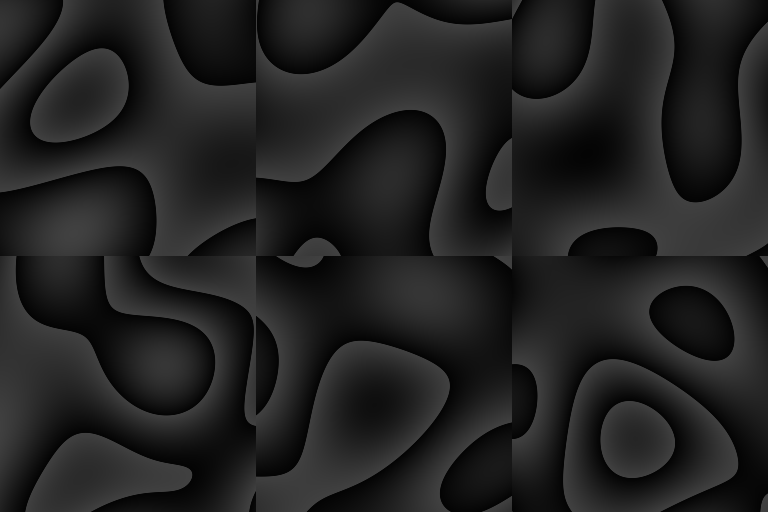
Give the GLSL for this pattern, as a Shadertoy shader.

```glsl
const vec2  TILE_COUNT = vec2(3.0, 2.0);
const int   WAVE_COUNT = 7;
const float WAVE_AMPLITUDE = 0.27;
const float MIN_FREQUENCY = 4.0;    // radians per tile
const float MAX_FREQUENCY = 10.5;
const float EDGE_PIXELS = 1.0;
const vec3  DARK_GRAY = vec3(0.014);
const vec3  LIGHT_GRAY = vec3(0.255);
const float PI = 3.14159265;

vec3 hash3(vec3 p) {
    p = fract(p * vec3(0.1031, 0.1030, 0.0973) + 0.37);
    p += dot(p, p.yxz + 33.33);
    return fract((p.xxy + p.yxx) * p.zyx);
}

// Layered sines: xy is the gradient, z is the height
vec3 waveField(vec2 p, vec2 tile) {
    vec3 field = vec3(0.0, 0.0, hash3(vec3(tile, 91.0)).x);
    for (int i = 0; i < WAVE_COUNT; i++) {
        vec3 rnd = hash3(vec3(tile * 17.0 + 5.0, float(i) * 7.0 + 3.0));
        float angle = PI * (float(i) + rnd.x) / float(WAVE_COUNT);
        vec2 wave = vec2(cos(angle), sin(angle))
                  * mix(MIN_FREQUENCY, MAX_FREQUENCY, rnd.y);
        float phase = dot(p, wave) + 2.0 * PI * rnd.z;
        field += WAVE_AMPLITUDE * vec3(wave * cos(phase), sin(phase));
    }
    return field;
}

// Rising ramp whose drop is softened over the given width
float smoothSaw(float height, float width) {
    float ramp = fract(height);
    return ramp * (1.0 - smoothstep(1.0 - width, 1.0, ramp));
}

void mainImage(out vec4 fragColor, in vec2 fragCoord) {
    // Independent field in every tile
    vec2 grid = fragCoord / iResolution.xy * TILE_COUNT;
    vec3 field = waveField(fract(grid), floor(grid));

    // Wrap the height into bands with antialiased contours
    vec2 pixel = TILE_COUNT / iResolution.xy;
    float edge = clamp(EDGE_PIXELS * length(field.xy * pixel), 0.0001, 0.5);
    float shade = smoothSaw(field.z, edge);

    fragColor = vec4(mix(DARK_GRAY, LIGHT_GRAY, shade), 1.0);
}
```
